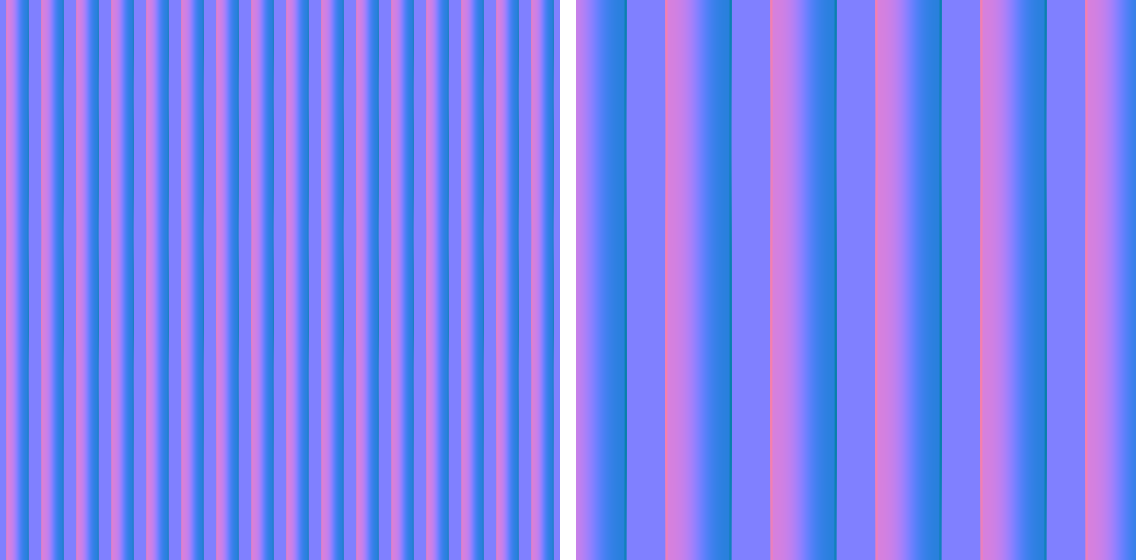
Left: the whole. Right: its middle third, enlarged.
A WebGL 1 fragment shader for this texture map:

```glsl
precision highp float;
uniform vec2 u_resolution;

#define RIBS 16.0
#define RIB_HALF_WIDTH 0.316
#define RIB_SLOPE 0.95
#define LIP_WIDTH 0.022
#define LIP_SLOPE 3.0
#define WOBBLE 0.006
#define WOBBLE_CELLS 12.0

const float HALF_PI = 1.5707963;

float hash(float n) {
  return fract(sin(n * 91.345 + 4.7) * 4375.85);
}

// Smooth 1D noise that wraps after a whole number of cells
float wrappedNoise(float y, float cells) {
  float p = y * cells;
  float i = floor(p);
  float a = hash(mod(i, cells));
  float b = hash(mod(i + 1.0, cells));
  return mix(a, b, smoothstep(0.0, 1.0, p - i));
}

// Tangent-space normal of a surface that slopes along x only
vec3 normalFromSlope(float slope) {
  return normalize(vec3(slope, 0.0, 1.0));
}

void main() {
  vec2 uv = gl_FragCoord.xy / u_resolution;
  float pixel = RIBS / u_resolution.x;
  float x = fract(uv.x * RIBS) - 0.5;

  // Slightly uneven rib edges along the height
  float wear = wrappedNoise(uv.y, WOBBLE_CELLS);
  float halfWidth = RIB_HALF_WIDTH + WOBBLE * (wear - 0.5);
  float edge = abs(x) - halfWidth;

  // Rounded rib: steep at both sides, level at the crest
  float t = clamp(x / halfWidth, -1.0, 1.0);
  vec3 rib = normalFromSlope(-RIB_SLOPE * sin(t * HALF_PI));
  vec3 lip = normalFromSlope(-sign(x) * LIP_SLOPE);
  vec3 flatNormal = vec3(0.0, 0.0, 1.0);

  // Thin steep lip where the rib meets the flat groove
  float inside = clamp(0.5 - edge / pixel, 0.0, 1.0);
  float core = clamp(0.5 - (edge + LIP_WIDTH) / pixel, 0.0, 1.0);
  float lipCover = (inside - core) * mix(0.5, 1.0, wear);

  vec3 n = mix(flatNormal, rib, inside);
  n = mix(n, lip, lipCover);
  gl_FragColor = vec4(n * 0.5 + 0.5, 1.0);
}
```
